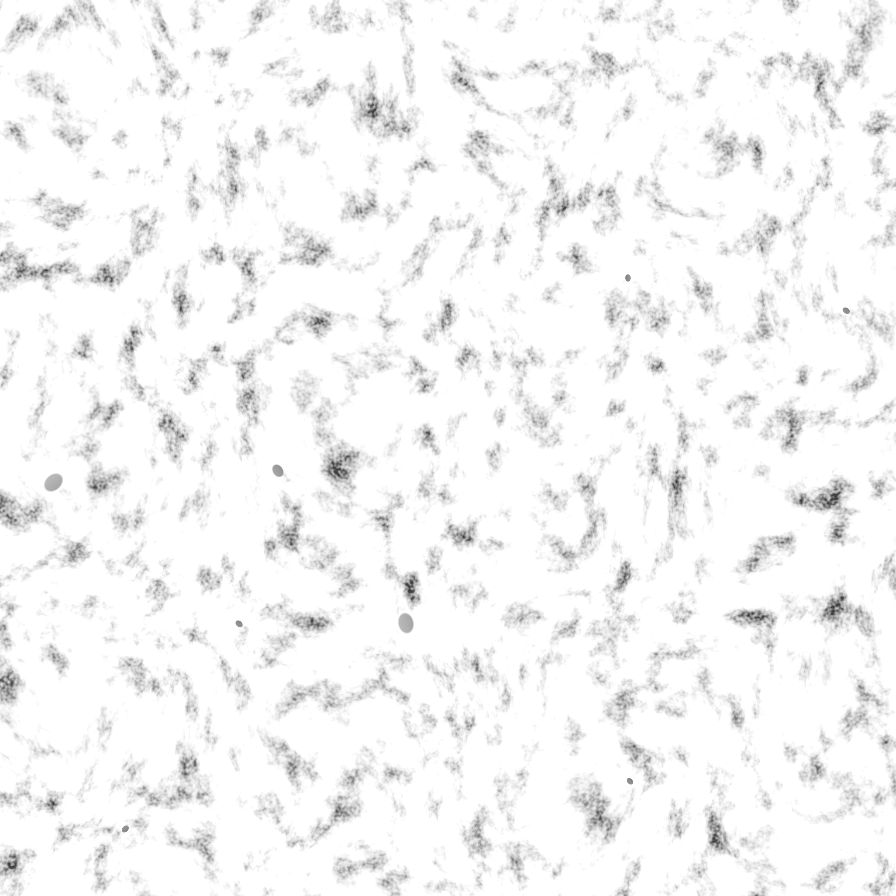
A three.js fragment shader for this texture:

```glsl
// Smoky grey flecks scattered over white, with a few smooth oval pebbles.
// Layered gradient noise is warped, cut off at a threshold and shaded by a
// curve; fine grain roughens the flecks, a sparse cell grid holds the pebbles.

varying vec2 vUv;

const float TAU = 6.2831853;
const vec3 PAPER = vec3(1.0);
const vec3 INK = vec3(0.0);

const float FLECK_SCALE = 23.0;   // coarsest noise cells across the canvas
const float FLECK_CUTOFF = 0.3;   // in standard deviations of the noise
const float GRAIN_SCALE = 260.0;
const float PEBBLE_CELLS = 5.0;
const float PEBBLE_SHARE = 0.28;  // part of the cells that hold a pebble

float hash(vec2 p) {
  vec3 q = fract(p.xyx * 0.1031);
  q += dot(q, q.yzx + 33.33);
  return fract((q.x + q.y) * q.z);
}

mat2 rotation(float angle) {
  float c = cos(angle);
  float s = sin(angle);
  return mat2(c, s, -s, c);
}

// Slope of a randomly turned unit gradient at one lattice corner
float cornerSlope(vec2 corner, vec2 offset) {
  float angle = TAU * hash(corner);
  return dot(vec2(cos(angle), sin(angle)), offset);
}

float gradientNoise(vec2 p) {
  vec2 cell = floor(p);
  vec2 f = p - cell;
  vec2 blend = f * f * f * (f * (f * 6.0 - 15.0) + 10.0);
  vec2 e = vec2(1.0, 0.0);
  float low = mix(cornerSlope(cell, f),
                  cornerSlope(cell + e.xy, f - e.xy), blend.x);
  float high = mix(cornerSlope(cell + e.yx, f - e.yx),
                   cornerSlope(cell + e.xx, f - e.xx), blend.x);
  return mix(low, high, blend.y);
}

// Octaves of noise, scaled to a standard deviation of about one
float layeredNoise(vec2 p, float gain) {
  const float NOISE_DEVIATION = 0.216;
  mat2 turn = rotation(0.65);
  float sum = 0.0;
  float power = 0.0;
  float amplitude = 1.0;
  for (int i = 0; i < 5; i++) {
    sum += amplitude * gradientNoise(p);
    power += amplitude * amplitude;
    amplitude *= gain;
    p = turn * p * 2.03 + 17.3;
  }
  return sum / (NOISE_DEVIATION * sqrt(power));
}

// Slow warp that leans the flecks a different way in each region
vec2 warp(vec2 p, float scale, float amount) {
  vec2 q = p * scale;
  return p + amount * vec2(gradientNoise(q + 41.7), gradientNoise(q + 83.1));
}

// Darkness of the flecks: pale at the rim, steeper toward the core
float fleckShade(vec2 p) {
  vec2 q = warp(p, 6.0, 0.045) * vec2(1.1, 0.92);
  float excess = max(layeredNoise(q * FLECK_SCALE + 9.0, 0.6) - FLECK_CUTOFF, 0.0);
  float grain = 1.0 + 1.1 * gradientNoise(p * GRAIN_SCALE + 5.0);
  return (0.1 * excess + 0.035 * excess * excess) * grain;
}

// Returns pebble darkness in x and its coverage in y
vec2 pebble(vec2 p) {
  vec2 q = p * PEBBLE_CELLS;
  vec2 cell = floor(q);
  float present = step(hash(cell + 61.0), PEBBLE_SHARE);
  vec2 center = 0.25 + 0.5 * vec2(hash(cell + 12.0), hash(cell + 27.0));
  float size = pow(hash(cell + 35.0), 3.0);
  float radius = mix(0.022, 0.08, size);
  vec2 d = rotation(TAU * hash(cell + 48.0)) * (q - cell - center);
  float dist = length(d * vec2(1.0, 1.35)) / radius;
  float coverage = present * (1.0 - smoothstep(0.8, 1.05, dist));
  float shade = mix(0.45, 0.24, size) + 0.06 * d.y / radius;
  return vec2(shade, coverage);
}

void main() {
  vec2 stone = pebble(vUv);
  float shade = mix(fleckShade(vUv), stone.x, stone.y);
  gl_FragColor = vec4(mix(PAPER, INK, clamp(shade, 0.0, 0.75)), 1.0);
}
```
